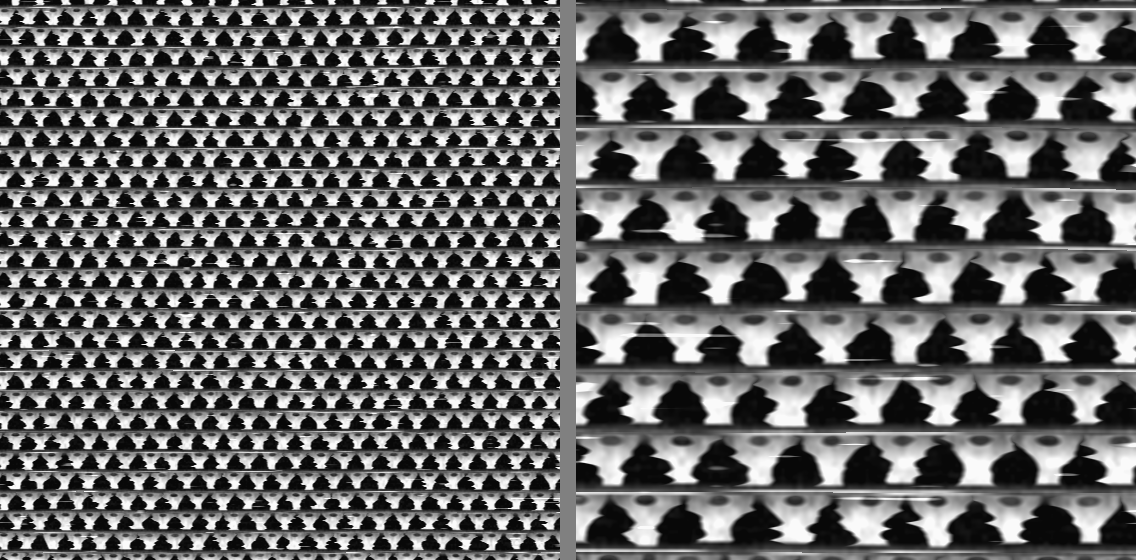
Left, the full canvas; right, a detail of the centre.
A three.js fragment shader for this texture:

```glsl
// Scanned relief of Y-shaped bright pillars on black, in staggered rows.
// Each row is split by a thin grey line; pillar flanks are torn sideways by
// per-scanline noise, with soft grey shading, dark notches and rare streaks.
#define COLS 23.0          // pillars across
#define ROWS 27.75         // rows down
#define ROW_SHIFT 0.372    // lowest row line, in rows
#define COL_SHIFT 0.66     // first pillar of odd rows, in columns
#define SCANS 10.0         // scanlines per row
#define WANDER 0.10        // sideways drift of a pillar
#define JAG_LEFT 0.13      // tearing of the left flank
#define JAG_RIGHT 0.07     // tearing of the right flank
#define SOFT 0.055         // edge softness, in columns
#define STEM 0.155         // half width of the stem
#define ARMS 0.29          // extra half width at the arms
#define GRAIN 0.07         // fine brightness noise

varying vec2 vUv;

float hash(vec2 p) {
  vec3 q = fract(p.xyx * 0.1031);
  q += dot(q, q.yzx + 33.33);
  return fract((q.x + q.y) * q.z);
}

float noise(vec2 p) {
  vec2 i = floor(p);
  vec2 f = fract(p);
  f = f * f * (3.0 - 2.0 * f);
  float low = mix(hash(i), hash(i + vec2(1.0, 0.0)), f.x);
  float high = mix(hash(i + vec2(0.0, 1.0)), hash(i + vec2(1.0, 1.0)), f.x);
  return mix(low, high, f.y);
}

// Brightness (x) and coverage (y) of one pillar; t runs 0 to 1 downwards.
vec2 pillar(float x, float t, vec2 id, float scan) {
  float seed = hash(id);
  x -= WANDER * (seed - 0.5);

  // Torn outline: wide arms narrowing to a stem
  float side = x < 0.0 ? 0.0 : 1.0;
  float tear = noise(vec2(id.x * 5.0 + side * 211.0, scan));
  float jag = mix(JAG_LEFT, JAG_RIGHT, side) * (tear - 0.45 + 1.2 * pow(tear, 7.0));
  float halfWidth = STEM + ARMS * (1.0 - smoothstep(0.08, 0.64, t));
  halfWidth += 0.04 * (hash(id + 31.0) - 0.5) + jag;
  float foot = 0.86 + 0.08 * (hash(id + 57.0) - 0.5);
  float cover = 1.0 - smoothstep(-SOFT, SOFT, abs(x) - halfWidth);
  cover *= 1.0 - smoothstep(foot - 0.05, foot + 0.05, t);

  // Grey arms brighten into a white stem
  float shade = mix(0.58, 0.98, smoothstep(0.06, 0.56, t));
  shade -= 0.7 * x * x;
  shade += 0.22 * (noise(vec2(x * 9.0 + seed * 90.0, scan * 0.6)) - 0.5);

  // Dark notch between the arms
  vec2 hollow = vec2(x + 0.05 * (tear - 0.5), t - 0.14) / vec2(0.17, 0.10);
  float notch = 1.0 - smoothstep(0.45, 1.25, length(hollow));
  shade = mix(shade, 0.10, notch * (0.6 + 0.4 * hash(id + 83.0)));
  return vec2(shade, cover);
}

void main() {
  // Staggered lattice with slightly wavy rows
  float y = vUv.y * ROWS - ROW_SHIFT;
  y += 0.07 * (noise(vec2(vUv.x * 7.0, vUv.y * 9.0)) - 0.5);
  float row = floor(y);
  float t = 1.0 - fract(y);
  float scan = y * SCANS;
  float u = vUv.x * COLS - COL_SHIFT - 0.5 * mod(row + 1.0, 2.0);
  float col = floor(u + 0.5);

  // Black ground, grey near the row lines
  float ground = mix(0.035, 0.23, smoothstep(0.80, 0.97, t));
  ground += 0.24 * (1.0 - smoothstep(0.04, 0.24, t));
  ground += 0.06 * (noise(vec2(vUv.x * COLS * 2.0, scan)) - 0.5);
  float tone = ground;

  // Pillars, including those reaching in from the neighbouring columns
  for (int k = -1; k <= 1; k++) {
    vec2 id = vec2(col + float(k), row);
    vec2 p = pillar(u - id.x, t, id, scan);
    tone = max(tone, mix(ground, p.x, p.y));
  }

  // Row line with uneven brightness and white dashes
  float lineTone = 0.24 + 0.26 * noise(vec2(vUv.x * 42.0, row * 7.0));
  lineTone += 0.5 * smoothstep(0.72, 0.92, noise(vec2(vUv.x * 13.0, row * 19.0)));
  float rowLine = 1.0 - smoothstep(0.015, 0.075, min(t, 1.0 - t));
  tone = mix(tone, lineTone, rowLine * 0.9);

  // Rare horizontal scan streaks and grain
  float streak = smoothstep(0.90, 0.98, noise(vec2(vUv.x * 24.0, scan + 400.0)));
  tone += 0.45 * streak;
  tone += GRAIN * (noise(vUv * 300.0) - 0.5);

  gl_FragColor = vec4(vec3(clamp(tone, 0.03, 0.98)), 1.0);
}
```
